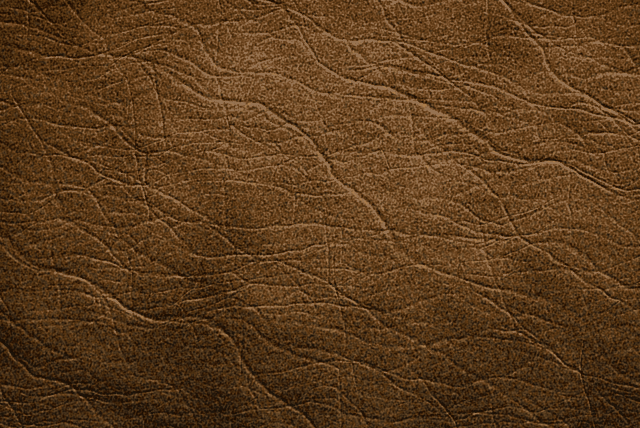
A Shadertoy shader for this texture:

```glsl
// Creased brown leather with fine grain, diagonal folds and soft uneven light

const vec3 DEEP   = vec3(0.20, 0.10, 0.02);
const vec3 SHADOW = vec3(0.27, 0.17, 0.06);
const vec3 BROWN  = vec3(0.35, 0.21, 0.07);
const vec3 TAN    = vec3(0.47, 0.31, 0.16);
const vec3 SHEEN  = vec3(0.59, 0.45, 0.32);
const vec3 ASH    = vec3(0.39, 0.28, 0.16);

vec2 hash2(vec2 p) {
    vec3 q = fract(p.xyx * vec3(0.1031, 0.1030, 0.0973));
    q += dot(q, q.yzx + 33.33);
    return fract((q.xx + q.yz) * q.zy);
}

float cornerSlope(vec2 cell, vec2 f, vec2 corner) {
    return dot(2.0 * hash2(cell + corner) - 1.0, f - corner);
}

float gradientNoise(vec2 p) {
    vec2 cell = floor(p), f = fract(p);
    vec2 u = f * f * f * (f * (f * 6.0 - 15.0) + 10.0);
    float low = mix(cornerSlope(cell, f, vec2(0, 0)), cornerSlope(cell, f, vec2(1, 0)), u.x);
    float high = mix(cornerSlope(cell, f, vec2(0, 1)), cornerSlope(cell, f, vec2(1, 1)), u.x);
    return mix(low, high, u.y);
}

vec2 turn(vec2 p, float angle) {
    float c = cos(angle), s = sin(angle);
    return vec2(c * p.x + s * p.y, c * p.y - s * p.x);
}

// Wobble that keeps the creases from running straight
vec2 warp(vec2 p, float scale, float amount) {
    return p + amount * vec2(gradientNoise(p * scale + 7.3), gradientNoise(p * scale + 41.9));
}

float groove(float dist, float width) {
    return -exp(-dist * dist / (width * width));
}

// Strength of a set of creases, varying slowly but seldom vanishing
float patches(vec2 p, float scale, float seed) {
    return mix(0.2, 1.0, smoothstep(-0.25, 0.2, gradientNoise(p * scale + seed)));
}

// Distance to the borders of stretched, turned cells
float cellBorder(vec2 p, float angle, vec2 size, float seed) {
    vec2 q = turn(p, angle) / size + seed;
    vec2 cell = floor(q), f = fract(q);
    vec2 near = vec2(9.0), next = vec2(9.0);
    for (int y = -1; y <= 1; y++)
    for (int x = -1; x <= 1; x++) {
        vec2 offset = vec2(x, y);
        vec2 d = offset + 0.1 + 0.8 * hash2(cell + offset) - f;
        if (dot(d, d) < dot(near, near)) { next = near; near = d; }
        else if (dot(d, d) < dot(next, next)) next = d;
    }
    vec2 normal = normalize(next - near);
    return dot(0.5 * (near + next), normal) / length(normal / size);
}

// Distance to long, loosely parallel folds
float longFold(vec2 p, float angle, float spacing, float seed) {
    vec2 q = turn(p, angle);
    float lane = q.y / spacing + 0.8 * gradientNoise(q * vec2(2.0, 3.0) + seed);
    return abs(fract(lane) - 0.5) * spacing;
}

float leatherHeight(vec2 p) {
    vec2 w = warp(warp(p, 5.0, 0.06), 24.0, 0.009);
    float h = 1.2 * patches(p, 2.2, 3.1) * groove(longFold(w, -0.54, 0.26, 5.2), 0.0050);
    h += 0.8 * patches(p, 3.0, 88.3) * groove(longFold(w, -0.12, 0.21, 14.6), 0.0038);
    h += 0.8 * patches(p, 3.5, 17.4) * groove(cellBorder(w, -0.48, vec2(0.42, 0.13), 11.0), 0.0038);
    h += 0.7 * patches(p, 4.0, 29.8) * groove(cellBorder(w, -0.04, vec2(0.28, 0.080), 23.0), 0.0033);
    h += 0.5 * patches(p, 6.0, 53.6) * groove(cellBorder(w, 0.10, vec2(0.12, 0.036), 37.0), 0.0028);
    h += 0.8 * patches(p, 3.0, 71.2) * groove(cellBorder(w, -1.42, vec2(0.55, 0.20), 61.0), 0.0032);
    return h + 0.7 * gradientNoise(w * vec2(16.0, 40.0));
}

float ramp(float from, float to, float x) {
    return clamp((x - from) / (to - from), 0.0, 1.0);
}

vec3 leatherColor(float tone, float ashen) {
    vec3 c = DEEP * min(tone / DEEP.r, 1.0);
    c = mix(c, SHADOW, ramp(DEEP.r, SHADOW.r, tone));
    c = mix(c, BROWN, ramp(SHADOW.r, BROWN.r, tone));
    c = mix(c, TAN, ramp(BROWN.r, TAN.r, tone));
    c = mix(c, SHEEN, ramp(TAN.r, SHEEN.r, tone));
    return mix(c, ASH * tone / ASH.r, ashen);
}

void mainImage(out vec4 fragColor, in vec2 fragCoord) {
    vec2 uv = fragCoord / iResolution.xy;
    vec2 p = fragCoord / iResolution.y;

    // Broad light, strongest right of the upper middle, with slow mottling
    float glow = 1.0 - smoothstep(0.08, 0.92, length((uv - vec2(0.60, 0.74)) * vec2(1.0, 0.95)));
    float tone = mix(0.215, 0.435, glow);
    tone += 0.09 * gradientNoise(p * 3.0 + 9.0) + 0.11 * gradientNoise(turn(p, -0.5) * vec2(6.0, 13.0) + 19.0);

    // Relief lit from above: dark upper lip, brighter lower lip
    vec2 toLight = 0.0022 * vec2(0.42, 0.91);
    float below = leatherHeight(p - toLight), above = leatherHeight(p + toLight);
    float relief = below - above;
    tone += mix(0.19, 0.29, step(0.0, relief)) * relief * mix(0.8, 1.1, glow);

    // Fine pebbled grain
    float fine = gradientNoise(turn(p, 0.4) * 193.0);
    float coarse = gradientNoise(turn(p, -0.3) * vec2(78.0, 104.0) + 31.0);
    tone += (0.37 * fine + 0.14 * coarse) * mix(0.8, 1.1, glow);

    // Greyer flecks, more of them toward the bottom
    float fleck = gradientNoise(turn(p, 0.9) * 95.0 + 67.0);
    float ashen = 0.75 * smoothstep(-0.05, 0.32, fleck + 0.34 * (0.55 - uv.y));
    fragColor = vec4(leatherColor(clamp(tone, 0.11, 0.70), ashen), 1.0);
}
```
